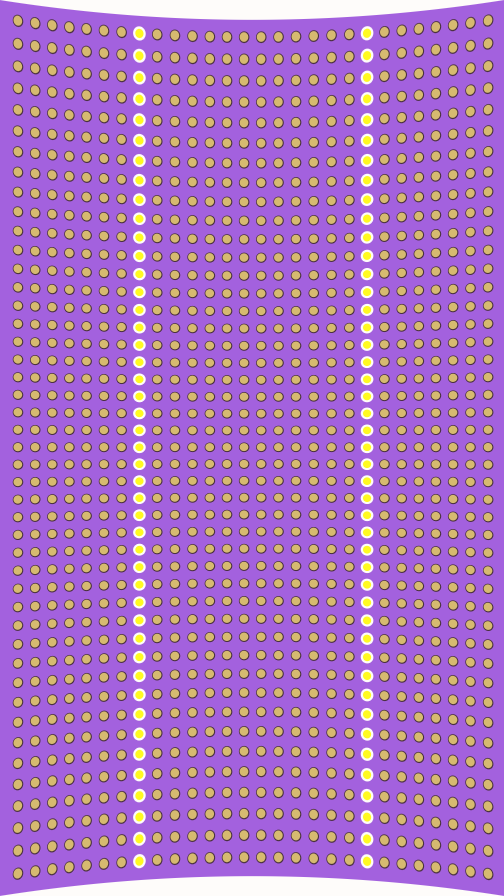
Write a WebGL 1 fragment shader that draws this pattern.

```glsl
precision highp float;

uniform vec2 u_resolution;

// Canvas units: 432 wide, 768 tall, measured from the centre.
const vec2 CANVAS = vec2(432.0, 768.0);
const float HALF_HEIGHT = 367.0;
const float BOW = 0.04;            // extra height at the outer columns
const float BOW_SPAN = 201.0;

const float COLUMNS = 28.0;
const float FIRST_COLUMN = -201.1;
const float COLUMN_PITCH = 14.96;
const float COLUMN_DRIFT = 0.55;
const float LIT_COLUMN_A = 7.0;
const float LIT_COLUMN_B = 20.0;

const float ROWS_EACH_SIDE = 22.0; // 45 rows with the middle one
const float ROW_CENTRE = 0.6;
const float ROW_PITCH = 14.37;
const float ROW_SPREAD = 0.00332;  // cubic widening toward top and bottom

const float DOT_RADIUS = 4.5;
const float OUTLINE = 0.8;
const vec2 FILL_SHIFT = vec2(-0.15, 0.15);
const float HALO_RADIUS = 5.4;
const float LAMP_RADIUS = 3.5;

const vec3 PURPLE = vec3(0.64, 0.38, 0.87);
const vec3 GOLD = vec3(0.84, 0.73, 0.44);
const vec3 DARK = vec3(0.29, 0.19, 0.25);
const vec3 WHITE = vec3(0.995, 0.99, 0.98);
const vec3 YELLOW = vec3(1.0, 0.98, 0.13);

float rowHeight(float row) {
  return ROW_CENTRE + ROW_PITCH * row + ROW_SPREAD * row * row * row;
}

// Inverts rowHeight with Newton steps.
float rowAt(float height) {
  float row = (height - ROW_CENTRE) / ROW_PITCH;
  for (int i = 0; i < 4; i++) {
    float slope = ROW_PITCH + 3.0 * ROW_SPREAD * row * row;
    row -= (rowHeight(row) - height) / slope;
  }
  return row;
}

float columnX(float column) {
  float drift = COLUMN_DRIFT * cos(0.598 * (column - 10.0));
  return FIRST_COLUMN + COLUMN_PITCH * column + drift;
}

float coverage(float dist, float pixel) {
  return clamp(0.5 - dist / pixel, 0.0, 1.0);
}

void main() {
  vec2 p = (gl_FragCoord.xy / u_resolution - 0.5) * CANVAS;
  float pixel = CANVAS.y / u_resolution.y;

  // Flatten the bowed sheet
  float across = p.x / BOW_SPAN;
  p.y /= 1.0 + BOW * across * across;

  // Nearest dot
  float row = clamp(floor(rowAt(p.y) + 0.5), -ROWS_EACH_SIDE, ROWS_EACH_SIDE);
  float column = floor((p.x - FIRST_COLUMN) / COLUMN_PITCH + 0.5);
  column = clamp(column, 0.0, COLUMNS - 1.0);
  vec2 offset = p - vec2(columnX(column), rowHeight(row));

  // Dots are flat in the middle and taller toward the ends
  vec2 stretch = vec2(1.0, 0.92 + 0.0004 * row * row);
  float radius = length(offset / stretch);
  float fillRadius = length((offset - FILL_SHIFT) / stretch);

  vec3 color = PURPLE;
  if (column == LIT_COLUMN_A || column == LIT_COLUMN_B) {
    color = mix(color, WHITE, coverage(radius - HALO_RADIUS, pixel));
    color = mix(color, YELLOW, coverage(radius - LAMP_RADIUS, pixel));
  } else {
    color = mix(color, DARK, coverage(radius - DOT_RADIUS, pixel));
    color = mix(color, GOLD, coverage(fillRadius - DOT_RADIUS + OUTLINE, pixel));
  }

  // Curved top and bottom edges
  color = mix(WHITE, color, coverage(abs(p.y) - HALF_HEIGHT, pixel));
  gl_FragColor = vec4(color, 1.0);
}
```
